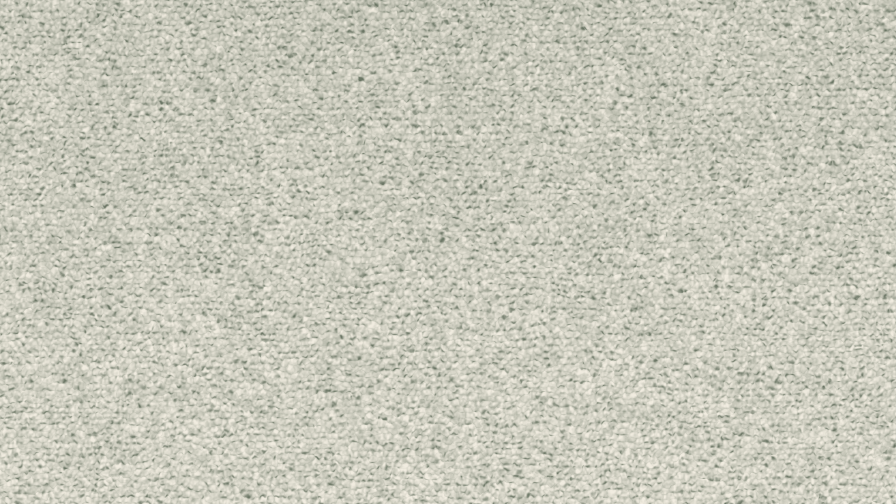
This texture is drawn by a WebGL 2 fragment shader. Its source:

```glsl
#version 300 es
precision highp float;
// Pale grey-green nubby woven cloth: staggered fuzzy tufts with small dark pits between them.

#define TUFTS vec2(70.0, 83.0)        // tufts per canvas height, across and up
#define JITTER 0.62                   // irregularity of the tuft places
#define BASE_TONE 0.92                // tone of a tuft top
#define PIT_DEPTH 1.40                // darkness of the short pits under the tufts
#define PIT_SIZE vec2(0.32, 0.21)     // pit length and width in tufts
#define SEAM_DEPTH 0.24               // soft darkness between two tufts
#define FIBRE 0.95                    // contrast of the fine yarn fuzz
#define TUFT_VARIATION 0.26           // tone difference from tuft to tuft
#define STREAK 0.12                   // contrast of the broad weave streaks
#define FALLOFF 0.19                  // darkening toward the top
#define SHADE_COLOR vec3(0.62, 0.64, 0.58)
#define LIGHT_COLOR vec3(0.87, 0.86, 0.81)

uniform vec2 u_resolution;
out vec4 fragColor;

// Integer hash giving two values from 0 to 1
vec2 hash2(vec2 cell) {
  uvec2 q = uvec2(ivec2(cell) + 4096);
  q = q * 1664525u + 1013904223u;
  q.x += q.y * 1664525u;
  q.y += q.x * 1664525u;
  q ^= q >> 16u;
  q.x += q.y * 1664525u;
  q.y += q.x * 1664525u;
  q ^= q >> 16u;
  return vec2(q & 65535u) / 65535.0;
}

float valueNoise(vec2 p) {
  vec2 i = floor(p);
  vec2 f = fract(p);
  f = f * f * (3.0 - 2.0 * f);
  float low = mix(hash2(i).x, hash2(i + vec2(1.0, 0.0)).x, f.x);
  float high = mix(hash2(i + vec2(0.0, 1.0)).x, hash2(i + 1.0).x, f.x);
  return mix(low, high, f.y);
}

vec2 turn(vec2 v, float angle) {
  float c = cos(angle);
  float s = sin(angle);
  return vec2(c * v.x + s * v.y, c * v.y - s * v.x);
}

// Tone of the tufts and of the pits at their lower edges
float tuftTone(vec2 p) {
  vec2 cell = floor(p);
  float nearest = 9.0;
  float second = 9.0;
  float lift = 0.0;
  float tint = 0.5;
  float pit = 0.0;
  for (int y = -1; y <= 2; y++) {
    for (int x = -2; x <= 1; x++) {
      vec2 id = cell + vec2(x, y);
      vec2 rnd = hash2(id);
      vec2 look = hash2(id + 701.0);
      vec2 site = id + 0.5 + JITTER * (rnd - 0.5);
      site.x += 0.5 * mod(id.y, 2.0);
      vec2 offset = p - site;

      // Each tuft is a slightly stretched, tilted oval
      float d = length(turn(offset, 0.4 + 1.6 * (look.x - 0.5)) * vec2(0.88, 1.14));
      if (d < nearest) {
        second = nearest;
        nearest = d;
        lift = offset.y;
        tint = look.y;
      } else {
        second = min(second, d);
      }

      // A short dash of shadow below the tuft, of random strength and direction
      vec2 dash = turn(offset + vec2(0.4 * (look.y - 0.5), 0.52), 2.0 * (rnd.x - 0.4));
      dash /= PIT_SIZE * (0.75 + 0.5 * look.x);
      pit = max(pit, rnd.y * exp(-dot(dash, dash)));
    }
  }
  float seam = 1.0 - smoothstep(0.0, 0.5, second - nearest);
  return 0.2 * lift + TUFT_VARIATION * (tint - 0.5) - PIT_DEPTH * pit - SEAM_DEPTH * seam;
}

vec3 cloth(vec2 uv) {
  // Slow drift of the threads, and fuzz that frays the tuft outlines
  vec2 drift = vec2(valueNoise(uv * 14.0), valueNoise(uv * 14.0 + 57.0)) - 0.5;
  vec2 fray = vec2(valueNoise(uv * 150.0 + 11.0), valueNoise(uv * 150.0 + 301.0)) - 0.5;
  float tone = BASE_TONE + tuftTone(uv * TUFTS + drift + 0.5 * fray);

  // Fine fuzz, in two crossing directions
  float fuzz = valueNoise(turn(uv, 0.65) * vec2(170.0, 225.0));
  fuzz += valueNoise(uv * vec2(235.0, 175.0) + 31.0);
  tone += FIBRE * (0.5 * fuzz - 0.5);

  // Broad streaks and uneven light
  float streak = valueNoise(uv * vec2(4.0, 17.0)) + valueNoise(uv * vec2(13.0, 5.0) + 83.0);
  tone += STREAK * (0.5 * streak - 0.5);
  tone -= FALLOFF * (uv.y - 0.5);
  return mix(SHADE_COLOR, LIGHT_COLOR, clamp(tone, -0.8, 1.3));
}

void main() {
  // Four samples per pixel for smooth edges
  vec3 color = vec3(0.0);
  for (int i = 0; i < 4; i++) {
    vec2 shift = (vec2(i % 2, i / 2) - 0.5) * 0.5;
    color += cloth((gl_FragCoord.xy + shift) / u_resolution.y);
  }
  fragColor = vec4(color * 0.25, 1.0);
}
```
